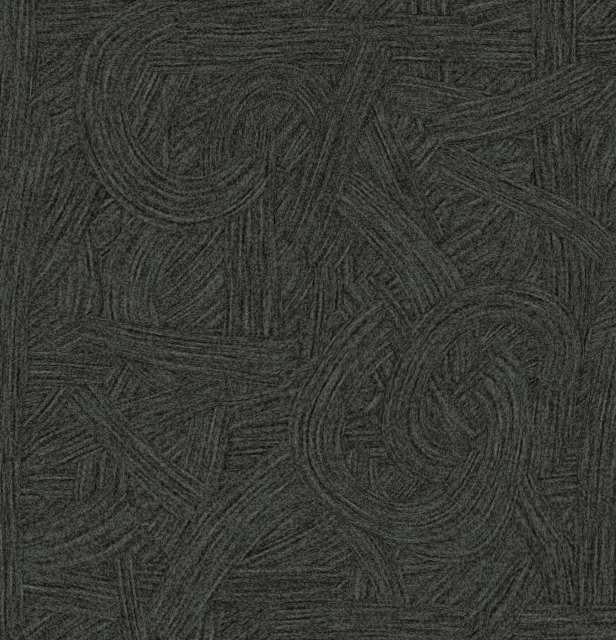
Give the GLSL for this texture, as a Shadertoy shader.

```glsl
// Dark grey-green paint: overlapping straight and looping brush strokes with fine bristle lines.

const vec3 PAINT = vec3(0.217, 0.2245, 0.2075);
const float MEAN_TONE = 0.219;
const float PI = 3.14159;

float hash(vec2 p) {
    vec3 q = fract(p.xyx * 0.1031);
    q += dot(q, q.yzx + 33.33);
    return fract((q.x + q.y) * q.z);
}

float noise(vec2 p) {
    vec2 cell = floor(p), f = fract(p);
    f = f * f * (3.0 - 2.0 * f);
    float low = mix(hash(cell), hash(cell + vec2(1, 0)), f.x);
    float high = mix(hash(cell + vec2(0, 1)), hash(cell + vec2(1, 1)), f.x);
    return mix(low, high, f.y);
}

// Coordinates along and across an arc through mid, heading at angle.
vec2 arcCoords(vec2 p, vec2 mid, float angle, float curl) {
    vec2 dir = vec2(cos(angle), sin(angle));
    vec2 d = p - mid;
    float radius = 1.0 / curl, side = sign(curl);
    float x = dot(d, dir);
    float y = dot(d, vec2(-dir.y, dir.x)) - radius;
    float along = atan(x, -y * side) * abs(radius);
    return vec2(along, side * (abs(radius) - length(vec2(x, y))));
}

// Tone of embossed furrows running along s.x, stippled by a crisp grain.
float bristleTone(vec2 s, float seed) {
    vec2 shift = vec2(seed * 7.3, seed * 3.7) + 300.0;
    s.y += 0.004 * (noise(vec2(s.x * 16.0, s.y * 22.0) + shift) - 0.5);
    vec2 furrow = s * vec2(15.0, 255.0) + shift;
    float emboss = noise(furrow) - 0.85 * noise(furrow + vec2(0.0, 0.95)) - 0.075;
    float fine = noise(s * vec2(36.0, 470.0) + shift) - 0.5;
    float grain = smoothstep(0.15, 0.85, noise(s * vec2(430.0, 530.0) + shift)) - 0.5;
    return MEAN_TONE + 0.105 * emboss + 0.085 * fine + 0.115 * grain;
}

// Lays one stroke with ragged ends and a thin shadow over the tone below.
void paintStroke(inout float tone, vec2 p, vec2 mid, float angle, float curl,
                 float halfLength, float halfWidth, float seed) {
    vec2 s = arcCoords(p, mid, angle, curl);
    float ends = abs(s.x) - halfLength + 0.4 * s.y * s.y / halfWidth;
    float sides = abs(s.y) - halfWidth;
    if (max(ends, sides) > 0.02) return;

    ends += 0.024 * (noise(vec2(s.y * 180.0 + 90.0, seed)) - 0.5);
    sides += 0.006 * (noise(vec2(s.x * 22.0 + 90.0, seed)) - 0.5);
    float dist = max(ends, sides);
    tone -= 0.035 * smoothstep(0.006, 0.0, dist);

    float fresh = bristleTone(s, seed) + 0.016 * (hash(vec2(seed, 5.0)) - 0.5);
    tone = mix(tone, fresh, smoothstep(0.001, -0.001, dist));
}

// Jittered place in an n by n grid, visited in shuffled order.
vec2 scatter(int i, int n, int stride, float seed) {
    int k = (i * stride + 3) % (n * n);
    vec2 jitter = vec2(hash(vec2(seed, 1.0)), hash(vec2(seed, 2.0)));
    return (vec2(k % n, k / n) + jitter) / float(n);
}

void mainImage(out vec4 fragColor, in vec2 fragCoord) {
    vec2 p = fragCoord / iResolution.y;
    float aspect = iResolution.x / iResolution.y;
    vec2 extent = vec2(aspect, 1.0);
    vec2 sway = vec2(noise(p * 3.5 + 11.0), noise(p * 3.5 + 47.0)) - 0.5;
    vec2 bent = p + 0.085 * sway;

    // Diagonal undercoat
    float tone = bristleTone(arcCoords(bent, extent * 0.5, 0.8, 0.1), 1.0);

    // Short scattered strokes, mostly rising to the right
    for (int i = 0; i < 64; i++) {
        float seed = float(i) + 10.0;
        float turn = hash(vec2(seed, 3.0)) - 0.5;
        float bend = hash(vec2(seed, 4.0)) - 0.5;
        float size = hash(vec2(seed, 6.0));
        paintStroke(tone, bent, scatter(i, 8, 37, seed) * extent, 0.9 + 1.9 * turn,
                    7.0 * bend + 0.03, 0.07 + 0.11 * size, 0.027 + 0.014 * size, seed);
    }

    // Long strokes following the four borders
    for (int i = 0; i < 16; i++) {
        float seed = float(i) + 90.0;
        float place = (float(i / 4) + hash(vec2(seed, 1.0))) / 4.0;
        float inset = 0.015 + 0.08 * hash(vec2(seed, 2.0));
        bool upright = i % 2 == 1;
        bool farSide = i % 4 < 2;
        vec2 mid = upright ? vec2(farSide ? aspect - inset : 0.5 * inset, place)
                           : vec2(place * aspect, farSide ? 1.0 - inset : inset);
        float tilt = 0.2 * (hash(vec2(seed, 3.0)) - 0.5);
        paintStroke(tone, p + 0.03 * sway, mid, tilt + (upright ? 0.48 * PI : 0.0),
                    0.06, farSide ? 0.24 : 0.15, 0.035, seed);
    }

    // Broad top strokes: long sweeps with an open loop every third time
    for (int i = 0; i < 16; i++) {
        float seed = float(i) + 130.0;
        float size = hash(vec2(seed, 3.0));
        float angle = 2.0 * PI * hash(vec2(seed, 4.0));
        vec2 mid = (0.1 + 0.8 * scatter(i, 4, 7, seed)) * extent;
        bool loops = i % 3 == 0;
        float radius = 0.09 + 0.07 * size;
        float curl = loops ? 1.0 / radius : 3.0 * (size - 0.5) + 0.05;
        float halfLength = loops ? radius * (1.4 + 1.0 * hash(vec2(seed, 6.0)))
                                 : 0.12 + 0.09 * size;
        paintStroke(tone, bent, mid, angle, curl, halfLength, 0.031 + 0.009 * size, seed);
    }

    tone = clamp(tone, 0.07, 0.42);
    fragColor = vec4(PAINT * tone / 0.217, 1.0);
}
```
